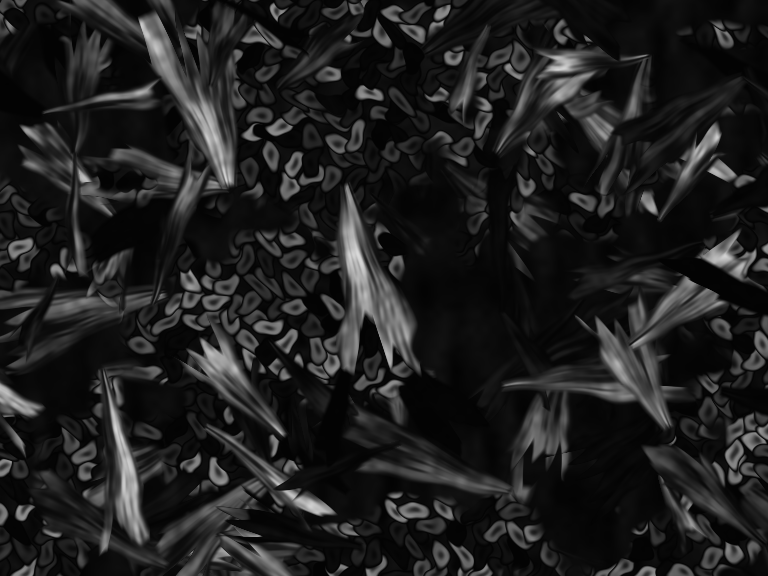
Reproduce this texture procedurally as a Shadertoy shader.

```glsl
// Dark grey micrograph of radiating needle crystals with patches of curled grains
#define CELL 0.2          // spacing of the needle hubs
#define LAYERS 3          // stacked sheets of needle fans
#define FAN_MIN 0.15      // shortest fan
#define FAN_MAX 0.36      // longest fan
#define FAN_GAIN 0.74     // brightness of the fans
#define GRAIN 0.036       // spacing of the small grains
#define GRAIN_GAIN 0.62   // brightness of the grains
#define STREAK 48.0       // needles per unit of width
#define SOFT 0.0045       // edge softness
#define DARK 0.012        // floor tone

const float TAU = 6.2831853;

vec3 hash3(vec2 p) {
    vec3 q = fract(p.xyx * vec3(0.1031, 0.1030, 0.0973));
    q += dot(q, q.yxz + 33.33);
    return fract((q.xxy + q.yzz) * q.zyx);
}

float noise(vec2 p) {
    vec2 i = floor(p), f = fract(p);
    f = f * f * (3.0 - 2.0 * f);
    float low = mix(hash3(i).x, hash3(i + vec2(1, 0)).x, f.x);
    float high = mix(hash3(i + vec2(0, 1)).x, hash3(i + vec2(1, 1)).x, f.x);
    return mix(low, high, f.y);
}

vec2 turn(vec2 p, float angle) {
    float c = cos(angle), s = sin(angle);
    return vec2(c * p.x + s * p.y, c * p.y - s * p.x);
}

// Layered sines that bend straight edges a little
vec2 wobble(vec2 p) {
    return sin(p.yx * 23.0 + vec2(0.0, 2.0)) + 0.5 * sin(p.yx * 57.0 + p * 31.0);
}

// Paints one sheet of needle fans over the tone below
float paintFans(vec2 p, float layer, float tone) {
    for (int j = -2; j <= 2; j++)
    for (int i = -2; i <= 2; i++) {
        vec2 id = floor(p / CELL) + vec2(i, j);
        vec3 hub = hash3(id + 17.0 * floor((layer + 1.0) * 0.5));
        vec3 form = hash3(id + 31.0 * layer + 5.0);
        vec2 d = p - (id + hub.xy) * CELL;
        float len = mix(FAN_MIN, FAN_MAX, form.x);
        vec2 q = turn(d, TAU * form.y);
        float t = q.x / len;
        if (t < -0.05 || t > 1.05) continue;

        // Coordinates that follow the spreading needles
        float spread = len * mix(0.10, 0.36, form.z);
        float width = spread * mix(0.12, 1.0, t);
        float v = q.y / width;
        if (abs(v) > 1.2) continue;
        float across = v * spread;
        float seed = 90.0 * hash3(id + 53.0 * layer + 11.0).x;

        // Ragged outline
        float tip = 1.0 - 0.4 * noise(vec2(across * 60.0 + seed, seed));
        float side = 1.0 - 0.35 * noise(vec2(t * 7.0, seed + 3.0 * sign(v)));
        float inside = min(min(t, tip - t) * len, (side - abs(v)) * width);
        float cover = smoothstep(-SOFT, SOFT, inside);
        if (cover <= 0.0) continue;

        // Needle streaks, fading to an even tone at the narrow end
        float coarse = noise(vec2(across * STREAK + seed, t * 3.0));
        float fine = noise(vec2(across * STREAK * 2.4 - seed, t * 8.0 + seed));
        fine = mix(0.5, fine, smoothstep(0.15, 0.5, t));
        float streak = 0.15 + 1.1 * smoothstep(0.15, 0.85, 0.6 * coarse + 0.4 * fine);
        float broad = mix(0.45, 1.35, noise(vec2(v * 1.5 + seed, t * 3.5)));
        float rim = mix(0.45, 1.0, smoothstep(0.0, 0.012, inside));
        float light = pow(hash3(id + 71.0 * layer + 23.0).y, 2.2) * FAN_GAIN;
        float shade = DARK + light * streak * broad * rim;
        tone = mix(tone, shade, cover);
    }
    return tone;
}

// Paints hollow, elongated grains inside irregular patches
float paintGrains(vec2 p, float tone) {
    float patches = 0.72 * noise(p * 5.0 + 7.0) + 0.28 * noise(p * 16.0);
    float mask = smoothstep(0.55, 0.62, patches);
    vec2 g = (p + 0.005 * wobble(p * 2.5)) / GRAIN;
    float shade = DARK + 0.07 * noise(g * 1.5);
    for (int j = -1; j <= 1; j++)
    for (int i = -1; i <= 1; i++) {
        vec2 id = floor(g) + vec2(i, j);
        vec3 form = hash3(id + 131.0);
        vec2 q = turn(g - id - 0.2 - 0.6 * form.xy, TAU * form.z);
        float r = length(vec2(q.x, q.y * 1.9 + 0.4 * q.x * q.x));
        float light = pow(hash3(id + 211.0).x, 1.7) * GRAIN_GAIN;
        float hollow = mix(0.3, 1.0, smoothstep(0.05, 0.45, r));
        float body = light * hollow * smoothstep(0.8, 0.55, r);
        shade = mix(shade, DARK + body, smoothstep(0.9, 0.75, r));
    }
    return mix(tone, shade, mask);
}

void mainImage(out vec4 fragColor, in vec2 fragCoord) {
    vec2 p = fragCoord / iResolution.y;
    p += 0.003 * wobble(p) + 3.0;

    float tone = DARK + 0.05 * noise(p * vec2(34.0, 14.0));
    for (int k = 0; k < LAYERS; k++) {
        if (k == LAYERS - 1) tone = paintGrains(p, tone);
        tone = paintFans(p, float(k), tone);
    }

    // Fine mottling and a gentle shoulder on the highlights
    tone *= 0.8 + 0.4 * noise(p * 70.0);
    tone /= 1.0 + 0.3 * tone;
    fragColor = vec4(vec3(tone), 1.0);
}
```
